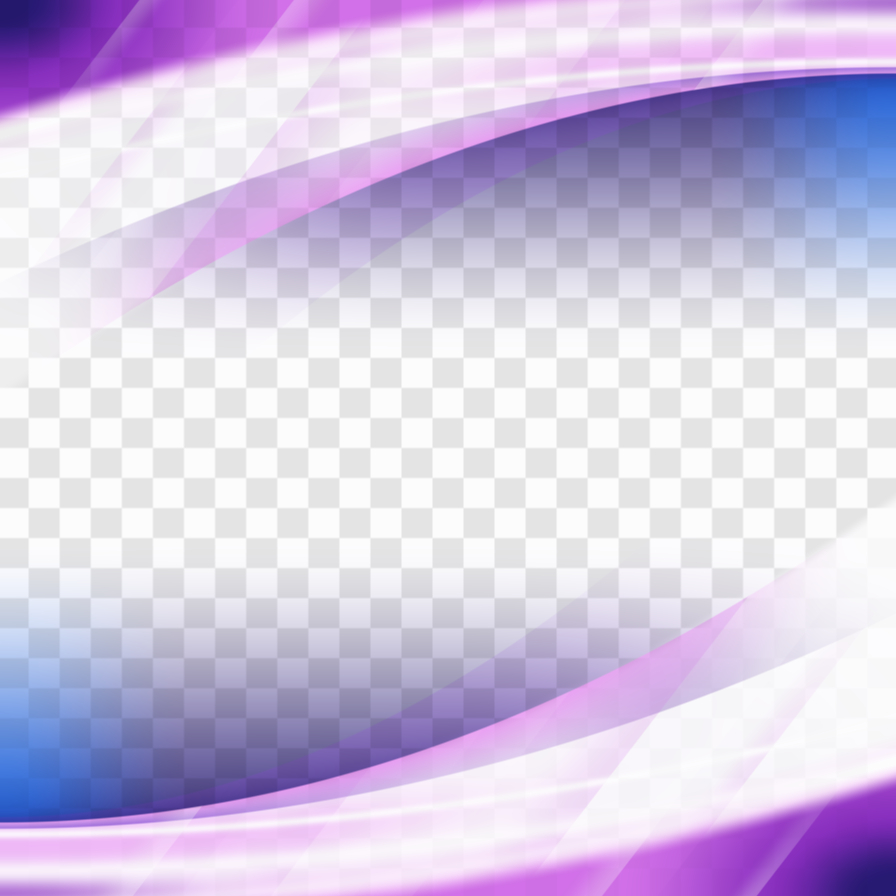
Reproduce this background procedurally as a Shadertoy shader.

```glsl
const vec2  CELLS       = vec2(28.85, 29.85); // checker cells per canvas side
const float CELL_DARK   = 0.905;              // brightness of the grey cells
const int   STREAKS     = 9;
const float STREAK_LEAN = 0.77;

// Each arc holds its height at the flat end and its bend
const vec2 LOWER_EDGE = vec2(0.082, 0.362);
const vec2 INNER_EDGE = vec2(0.075, 0.240);
const vec2 UPPER_EDGE = vec2(-0.027, 0.157);
const vec2 VEIL_EDGE  = vec2(0.088, 0.590);
const vec2 SHINE_HIGH = vec2(0.028, 0.125);
const vec2 SHINE_LOW  = vec2(0.069, 0.130);

const vec3 PAPER  = vec3(0.990, 0.988, 0.992);
const vec3 SHADOW = vec3(0.30, 0.26, 0.55);
const vec3 BLUE   = vec3(0.12, 0.38, 0.85);
const vec3 NAVY   = vec3(0.15, 0.10, 0.45);
const vec3 PURPLE = vec3(0.52, 0.17, 0.74);
const vec3 VIOLET = vec3(0.56, 0.28, 0.86);
const vec3 ORCHID = vec3(0.82, 0.44, 0.91);
const vec3 PINK   = vec3(0.95, 0.64, 0.97);
const vec3 LILAC  = vec3(0.90, 0.83, 0.95);

float hash(float n) {
    n = fract(n * 0.1031);
    n *= n + 33.33;
    return fract(n * (n + n));
}

float arc(float u, vec2 shape) {
    return shape.x + shape.y * u * u;
}

// 1 on the side of the edge nearer the border
float above(float depth, float edge, float soft) {
    return 1.0 - smoothstep(edge - soft, edge + soft, depth);
}

float glow(float distance, float width) {
    return exp(-distance * distance / (width * width));
}

// 1 in grey cells, 0 in white cells, with soft borders
float checker(vec2 uv, float px) {
    vec2 cell = (uv - 0.5) * CELLS + vec2(0.5, 0.0);
    vec2 wave = abs(fract(cell * 0.5) - 0.5) - 0.25;
    vec2 toEdge = (0.25 - abs(abs(fract(cell * 0.5) - 0.5) - 0.25)) * 2.0;
    vec2 parity = mod(floor(cell), 2.0) * 2.0 - 1.0;
    vec2 side = parity * smoothstep(vec2(0.0), px * CELLS, 0.5 - abs(fract(cell) - 0.5));
    return 0.5 + 0.5 * side.x * side.y;
}

// Shade under the ribbon, turning blue at the flat end
vec3 backdrop(float x, float depth, float soft) {
    float u = 1.0 - x;
    float lower = arc(u, LOWER_EDGE);
    float shade = (1.0 - smoothstep(0.05, 0.40, depth)) * smoothstep(-0.15, 0.5, x);
    vec3 col = mix(PAPER, mix(SHADOW, BLUE, smoothstep(0.78, 1.0, x)), shade);

    float veil = above(depth, arc(u, VEIL_EDGE), soft) * above(depth, 0.28, 0.14);
    col = mix(col, VIOLET, 0.24 * veil * smoothstep(0.0, 0.4, x));
    float contact = exp(-max(depth - lower, 0.0) / 0.014);
    return mix(col, NAVY, 0.5 * contact * smoothstep(0.35, 0.95, x));
}

// Leaning translucent facets that cross the ribbon
float streaks(float x, float depth, float soft) {
    float along = x + STREAK_LEAN * depth;
    float light = 0.0;
    for (int i = 0; i < STREAKS; i++) {
        float id = float(i) + 1.0;
        float d = along - 0.07 - 0.085 * id - 0.05 * hash(id * 7.3);
        float width = 0.03 + 0.08 * hash(id * 3.7 + 5.0);
        float facet = smoothstep(-soft, soft, d) * (1.0 - smoothstep(0.0, width, d));
        light += facet * (hash(id * 11.9) - 0.35);
    }
    return light;
}

vec3 ribbon(vec3 col, float x, float depth, float soft) {
    float u = 1.0 - x;
    float lower = arc(u, LOWER_EDGE), inner = arc(u, INNER_EDGE), upper = arc(u, UPPER_EDGE);
    float flatEnd = smoothstep(0.25, 0.9, x);

    // Lower pink band
    float rise = clamp((lower - depth) / (lower - inner), 0.0, 1.0);
    vec3 band = mix(mix(PINK, LILAC, rise), VIOLET, 0.8 * smoothstep(0.45, 0.95, x) * rise);
    col = mix(col, band, above(depth, lower, soft) * smoothstep(0.03, 0.42, x) * 0.92);

    // Wide white band with a pink wash
    float wash = 0.7 * flatEnd * (0.65 + 0.35 * cos((depth - upper) * 75.0));
    wash += 0.45 * (1.0 - smoothstep(0.0, 0.055, depth - upper)) * (1.0 - flatEnd);
    col = mix(col, mix(PAPER, PINK, wash), above(depth, inner, soft) * 0.93);

    // Purple border deepening into the corners
    float corner = length(vec2(x, depth * 1.5));
    vec3 border = mix(NAVY, PURPLE, smoothstep(0.03, 0.14, corner));
    border = mix(border, ORCHID, smoothstep(0.10, 0.32, corner));
    col = mix(col, border, above(depth, upper, 0.012));
    col = mix(col, PURPLE, above(depth, 0.012, 0.02) * smoothstep(0.7, 1.0, x) * 0.8);

    // Facets and bright lines
    float light = streaks(x, depth, soft) * above(depth, lower, soft) * smoothstep(0.0, 0.2, x);
    col = mix(col, light > 0.0 ? PAPER : ORCHID, clamp(abs(light), 0.0, 0.5) * 0.55);
    float shine = 0.7 * glow(depth - arc(u, SHINE_HIGH), 0.010);
    shine += 0.85 * glow(depth - arc(u, SHINE_LOW), 0.005);
    shine += 0.5 * glow(depth - upper - 0.018, 0.009);
    return mix(col, PAPER, min(shine, 1.0));
}

void mainImage(out vec4 fragColor, in vec2 fragCoord) {
    vec2 uv = fragCoord / iResolution.xy;
    float px = 1.0 / min(iResolution.x, iResolution.y);
    float soft = max(1.2 * px, 0.0015);

    // The lower half is the upper half turned by 180 degrees
    bool top = uv.y > 0.5;
    vec2 q = top ? uv : 1.0 - uv;
    float depth = 1.0 - q.y;
    vec3 col = ribbon(backdrop(q.x, depth, soft), q.x, depth, soft);

    float cover = above(depth, arc(1.0 - q.x, LOWER_EDGE), 0.01);
    float blueEnd = smoothstep(0.8, 1.0, q.x) * above(depth, 0.22, 0.12);
    float strength = mix(1.0, top ? 0.6 : 0.15, cover) * (1.0 - 0.7 * blueEnd);
    col *= mix(1.0, CELL_DARK, checker(uv, px) * strength);
    fragColor = vec4(col, 1.0);
}
```
